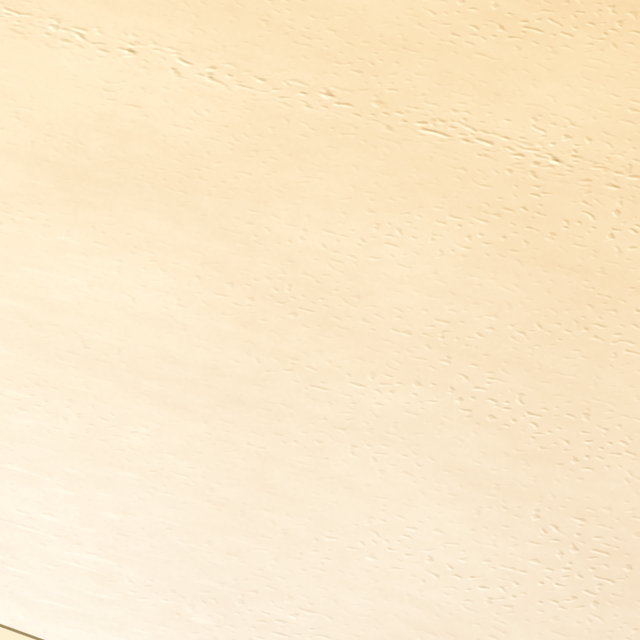
This texture is drawn by a three.js fragment shader. Its source:

```glsl
varying vec2 vUv;

vec2 hashGradient(vec2 cell) {
  vec3 h = fract(cell.xyx * vec3(0.1031, 0.1030, 0.0973));
  h += dot(h, h.yzx + 33.33);
  float angle = 6.2832 * fract((h.x + h.y) * h.z);
  return vec2(cos(angle), sin(angle));
}

float gradientNoise(vec2 p) {
  vec2 i = floor(p), f = fract(p);
  vec2 u = f * f * f * (f * (f * 6.0 - 15.0) + 10.0);
  float a = dot(hashGradient(i), f);
  float b = dot(hashGradient(i + vec2(1.0, 0.0)), f - vec2(1.0, 0.0));
  float c = dot(hashGradient(i + vec2(0.0, 1.0)), f - vec2(0.0, 1.0));
  float d = dot(hashGradient(i + 1.0), f - 1.0);
  return mix(mix(a, b, u.x), mix(c, d, u.x), u.y);
}

// Short, separate pores stretched along the grain
float pores(vec2 grain, vec2 density) {
  return smoothstep(0.18, 0.5, gradientNoise(grain * density + 50.0));
}

// Each pore is a dark dash with a bright rim below it
float embossedPores(vec2 grain, vec2 density) {
  vec2 rim = vec2(0.12, 0.55) / density;
  return 0.7 * pores(grain + rim, density) - pores(grain, density);
}

// Warm wood, fading to a pale glare at the lower left
vec3 woodBase(vec2 uv) {
  vec3 lower = mix(vec3(1.0, 0.967, 0.91), vec3(0.968, 0.897, 0.793), uv.x);
  vec3 upper = mix(vec3(0.998, 0.92, 0.778), vec3(0.98, 0.876, 0.7), uv.x);
  return mix(lower, upper, smoothstep(-0.1, 1.0, uv.y));
}

void main() {
  // Grain runs gently down to the right, with a slow waver
  vec2 grain = vec2(dot(vUv, vec2(0.966, -0.259)), dot(vUv, vec2(0.259, 0.966)));
  grain.y += 0.006 * gradientNoise(grain * vec2(3.0, 4.0));

  vec3 color = woodBase(vUv);

  // Broad tone drifts, soft streaks and very faint mottling
  float tone = 0.026 * gradientNoise(grain * vec2(2.5, 6.0) + 7.0)
             + 0.014 * gradientNoise(grain * vec2(7.0, 36.0) + 19.0)
             + 0.012 * gradientNoise(grain * vec2(26.0, 60.0) + 31.0)
             + 0.010 * gradientNoise(vUv * 130.0);
  color += tone * vec3(0.5, 1.0, 1.5);

  // Sparse small pores, clearer toward the right and in patches
  float patches = smoothstep(-0.25, 0.4, gradientNoise(grain * vec2(4.0, 12.0) + 3.0));
  float clarity = mix(0.3, 1.0, smoothstep(0.2, 1.0, vUv.x)) * (0.3 + 0.9 * patches);
  float relief = 0.085 * clarity * embossedPores(grain, vec2(56.0, 150.0));

  // Close rows of crisp dashes along the upper growth ring
  float ringOffset = (grain.y - 0.946) / 0.021;
  float ring = exp(-ringOffset * ringOffset);
  relief += 0.12 * ring * embossedPores(grain + 0.37, vec2(38.0, 130.0));
  relief += 0.09 * ring * embossedPores(grain + 0.74, vec2(46.0, 150.0));

  // Faint pale scratches in the lower left
  float scratches = smoothstep(0.22, 0.5, gradientNoise(grain * vec2(12.0, 120.0) + 81.0));
  relief += 0.025 * scratches * (1.0 - smoothstep(0.1, 0.8, vUv.x + 0.6 * vUv.y));
  color += relief * vec3(0.75, 1.0, 1.3);

  // Dark seam at the board edge, with a pale strip beneath
  float seam = vUv.y - 0.023 + 0.36 * vUv.x;
  color = mix(color, vec3(0.99, 0.94, 0.82), 1.0 - smoothstep(-0.004, 0.0, seam));
  color = mix(color, vec3(0.56, 0.47, 0.28), 0.85 * (1.0 - smoothstep(0.0008, 0.0038, abs(seam))));

  gl_FragColor = vec4(clamp(color, 0.0, 1.0), 1.0);
}
```
